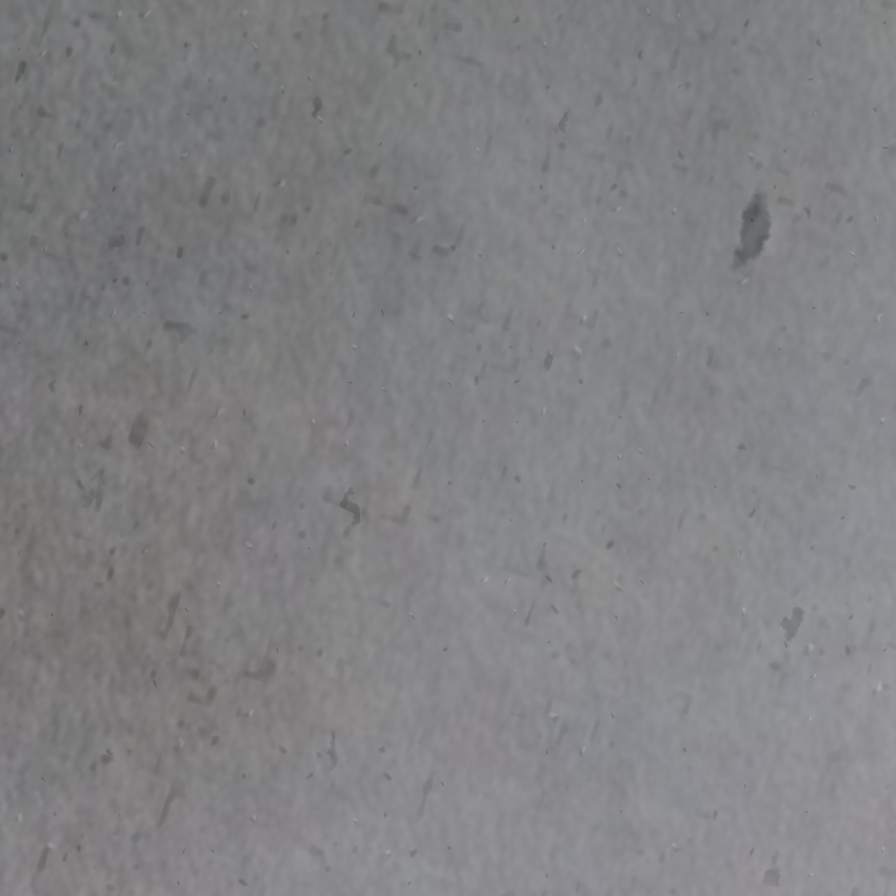
A Shadertoy shader for this texture:

```glsl
// Weathered grey concrete wall with fine grain, small chips and a few dark pits
#define BASE_GREY vec3(0.511, 0.512, 0.521)
#define LIGHT_SLOPE vec2(0.075, -0.068)
#define CLOUD_CONTRAST 0.062
#define GRAIN_CONTRAST 0.046
#define SPECK_DEPTH 0.055
#define PIT_COUNT 11
#define PIT_DEPTH 0.135
#define FIRST_PIT vec2(0.84, 0.74)
#define CHIP_CELLS 27.0

float hash(vec2 p) {
    vec3 q = fract(vec3(p.xyx) * 0.1031);
    q += dot(q, q.yzx + 33.33);
    return fract((q.x + q.y) * q.z);
}

vec2 hash2(vec2 p) {
    return vec2(hash(p + 17.0), hash(p + 59.0));
}

float noise(vec2 p) {
    vec2 cell = floor(p), f = fract(p);
    f = f * f * (3.0 - 2.0 * f);
    return mix(mix(hash(cell), hash(cell + vec2(1, 0)), f.x),
               mix(hash(cell + vec2(0, 1)), hash(cell + vec2(1, 1)), f.x), f.y);
}

mat2 rotation(float angle) {
    float c = cos(angle), s = sin(angle);
    return mat2(c, s, -s, c);
}

// Layered noise centred on zero, each octave turned to hide the lattice
float fbm(vec2 p) {
    float sum = 0.0, weight = 0.5;
    for (int i = 0; i < 4; i++) {
        sum += weight * (noise(p) - 0.5);
        p = rotation(0.65) * p * 2.03 + 31.7;
        weight *= 0.5;
    }
    return sum;
}

// Embossed fine grain plus sparse dark specks, slightly stretched upright
float grain(vec2 uv) {
    vec2 p = rotation(0.3) * uv * vec2(1.0, 0.75) + 3.0;
    vec2 lightOffset = vec2(0.0035, 0.003);
    float relief = noise(p * 105.0) - noise((p + lightOffset) * 105.0);
    float body = noise(p * 48.0) + noise(p * 165.0 + 9.0) - 1.0;
    float specks = smoothstep(0.73, 0.97, noise(p * 88.0 + 40.0));
    specks *= smoothstep(0.3, 0.75, noise(uv * 19.0 + 7.0));
    return GRAIN_CONTRAST * (0.85 * relief + 0.65 * body) - SPECK_DEPTH * specks;
}

// Small scattered chips: mostly dark, some light with a shadowed side
float chips(vec2 uv) {
    vec2 cell = floor(uv * CHIP_CELLS);
    vec2 local = fract(uv * CHIP_CELLS) - 0.3 - 0.4 * hash2(cell);
    local += 0.14 * (vec2(noise(uv * 130.0), noise(uv * 130.0 + 50.0)) - 0.5);
    local = rotation(hash(cell + 5.0) * 2.0 - 1.0) * local * vec2(1.5, 0.9);
    float radius = mix(0.06, 0.17, pow(hash(cell + 11.0), 2.0));
    float spot = 1.0 - smoothstep(radius * 0.3, radius * 1.3, length(local));
    float shade = 1.0 - smoothstep(radius * 0.3, radius * 1.3, length(local + radius));
    float kind = hash(cell + 23.0);
    float dark = step(kind, 0.17) * spot;
    float light = step(0.9, kind) * (spot - 0.7 * shade);
    return 0.06 * light - 0.075 * dark;
}

// Ragged elongated pits spread by a low-discrepancy sequence; the first is deepest
float pits(vec2 uv) {
    vec2 warp = vec2(fbm(uv * 38.0), fbm(uv * 38.0 + 70.0));
    float broken = smoothstep(0.3, 0.65, noise(uv * 55.0 + 13.0));
    float tone = 0.0;
    for (int i = 0; i < PIT_COUNT; i++) {
        float id = float(i);
        float main = i == 0 ? 1.0 : 0.0;
        vec2 centre = fract(FIRST_PIT + id * vec2(0.7549, 0.5698));
        float size = mix(0.014 + 0.014 * hash(vec2(id, 3.0)), 0.046, main);
        float tilt = mix(0.9 * hash(vec2(id, 8.0)) - 0.35, 0.42, main);
        vec2 p = rotation(tilt) * (uv - centre) / size;
        p += warp * mix(2.4, 0.8, main);
        float d = length(p * vec2(2.7, 1.0));
        float hollow = 1.0 - smoothstep(0.65, 1.15, d);
        float rim = 1.0 - smoothstep(0.4, 1.3, length((p - vec2(0.5, 0.2)) * vec2(2.4, 1.5)));
        float depth = mix(0.55 * broken, 0.75 + 0.25 * broken, main);
        tone += 0.028 * rim * (1.0 - hollow) * main - PIT_DEPTH * depth * hollow;
    }
    return tone;
}

void mainImage(out vec4 fragColor, in vec2 fragCoord) {
    vec2 uv = fragCoord / iResolution.y;

    // Broad lighting, cloudy stains and a dim patch low on the left
    float tone = dot(uv - 0.5, LIGHT_SLOPE);
    tone += CLOUD_CONTRAST * fbm(uv * vec2(5.0, 4.0) + 2.0);
    vec2 patchOffset = (uv - vec2(0.14, 0.3)) * vec2(4.5, 3.4);
    float dimPatch = exp(-dot(patchOffset, patchOffset));
    tone -= 0.026 * dimPatch;

    // Surface detail, rougher on the left
    float roughness = mix(1.3, 0.85, smoothstep(0.0, 0.65, uv.x));
    tone += roughness * grain(uv) + chips(uv) + pits(uv);

    // Faint warm, cool and green drifts
    float warmth = 0.008 * dimPatch + 0.022 * fbm(uv * 9.0 + 20.0) + 0.006 * (0.45 - uv.x);
    float green = 0.012 * fbm(uv * 13.0 + 90.0) + 0.006 * (uv.y - 0.5);
    vec3 tint = vec3(warmth - 0.5 * green, green, -warmth - 0.5 * green);

    fragColor = vec4(clamp(BASE_GREY + tone + tint, 0.0, 1.0), 1.0);
}
```
